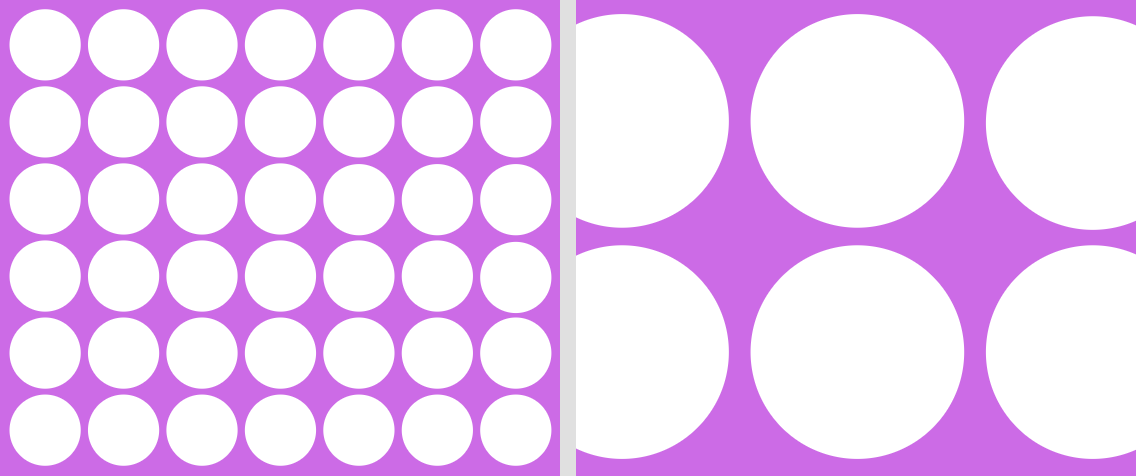
Left, the full canvas; right, a detail of the centre.
Write a Shadertoy shader that draws this pattern.

```glsl
// Grid of seven by six white discs on a flat orchid ground, a few sitting slightly low.

const vec3 ORCHID = vec3(0.80, 0.42, 0.90);
const vec3 WHITE = vec3(1.0);

const vec2 GRID_COUNT = vec2(7.0, 6.0);
const vec2 FIRST_CENTER = vec2(0.0948, 0.0963);
const vec2 PITCH = vec2(0.1648, 0.1619);
const float DISC_RADIUS = 0.0748;
const float SAG = 0.0015;

// Index of the closest disc, counted from the lower left
vec2 nearestCell(vec2 p, vec2 first, vec2 pitch, vec2 count) {
    return clamp(floor((p - first) / pitch + 0.5), vec2(0.0), count - 1.0);
}

// 1.0 for cells of one row from a given column rightwards
float rowTail(vec2 cell, float row, float firstColumn) {
    return step(abs(cell.y - row), 0.5) * step(firstColumn - 0.5, cell.x);
}

// Downward offset of the misplaced discs
float cellSag(vec2 cell, float amount) {
    return amount * (rowTail(cell, 3.0, 4.0) + 2.0 * rowTail(cell, 2.0, 6.0));
}

float discDistance(vec2 p, vec2 center, float radius) {
    return length(p - center) - radius;
}

// Coverage with an edge one pixel wide
float coverage(float dist, float pixel) {
    return clamp(0.5 - dist / pixel, 0.0, 1.0);
}

void mainImage(out vec4 fragColor, in vec2 fragCoord) {
    // Canvas height is one unit
    vec2 p = fragCoord / iResolution.y;
    float pixel = 1.0 / iResolution.y;

    vec2 cell = nearestCell(p, FIRST_CENTER, PITCH, GRID_COUNT);
    vec2 center = FIRST_CENTER + cell * PITCH;
    center.y -= cellSag(cell, SAG);

    float disc = coverage(discDistance(p, center, DISC_RADIUS), pixel);
    fragColor = vec4(mix(ORCHID, WHITE, disc), 1.0);
}
```
